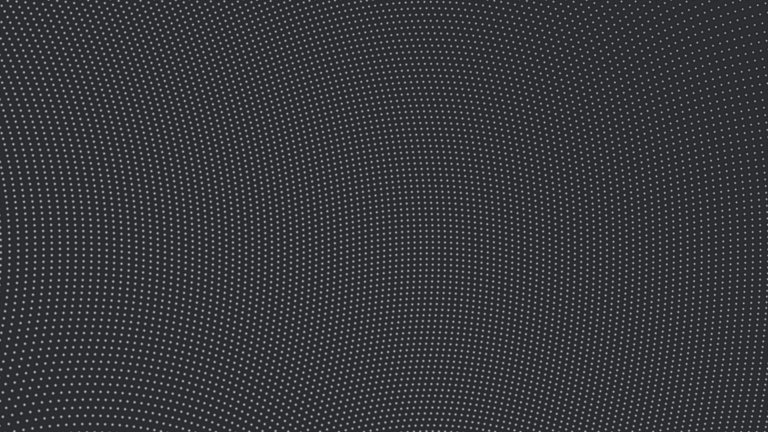
This pattern is drawn by a WebGL 1 fragment shader. Its source:

```glsl
precision highp float;

uniform vec2 u_resolution;

#define DENSITY vec2(71.0, 77.0)
#define FOCUS vec2(0.995, 0.42)
#define SPREAD 0.13
#define ROW_BEND 0.6
#define COLUMN_BEND 0.34
#define DOT_LARGE 0.0020
#define DOT_SMALL 0.0014
#define DOT_GLOW 0.84
#define HALO_DEPTH 0.11
#define HALO_WIDTH 1.75
#define BACKGROUND vec3(0.174, 0.181, 0.194)

// Bent grid, densest at the focus and opening outward
vec2 latticeAt(vec2 p) {
  vec2 d = p - FOCUS;
  vec2 q = d / (1.0 + SPREAD * dot(d, d));
  return DENSITY * vec2(q.x + COLUMN_BEND * q.y * q.y,
                        q.y + ROW_BEND * q.x * q.x);
}

// Distance to the closest dot, measured on the canvas so dots stay round
float nearestDot(vec2 p) {
  const float STEP = 0.002;
  vec2 cell = latticeAt(p);
  vec2 alongX = (latticeAt(p + vec2(STEP, 0.0)) - cell) / STEP;
  vec2 alongY = (latticeAt(p + vec2(0.0, STEP)) - cell) / STEP;
  float area = alongX.x * alongY.y - alongX.y * alongY.x;
  mat2 toCanvas = mat2(alongY.y, -alongX.y, -alongY.x, alongX.x) / area;

  vec2 offset = fract(cell) - 0.5;
  float nearest = 1.0;
  for (int j = -1; j <= 1; j++) {
    for (int i = -1; i <= 1; i++) {
      vec2 toDot = toCanvas * (offset - vec2(float(i), float(j)));
      nearest = min(nearest, length(toDot));
    }
  }
  return nearest;
}

void main() {
  vec2 p = gl_FragCoord.xy / u_resolution.y;
  float pixel = 1.0 / u_resolution.y;
  float aspect = u_resolution.x / u_resolution.y;

  // Dots shrink from the lower left to the upper right
  float fade = clamp(0.65 * p.x / aspect + 0.35 * p.y, 0.0, 1.0);
  float dotSize = mix(DOT_LARGE, DOT_SMALL, fade);

  // Soft dot widened by the pixel footprint, keeping its total light
  float dotArea = dotSize * dotSize;
  float softArea = dotArea + 0.2 * pixel * pixel;
  float falloff = -0.5 * pow(nearestDot(p), 2.0) / softArea;
  float glow = DOT_GLOW * dotArea / softArea * exp(falloff);
  float halo = HALO_DEPTH * exp(falloff / (HALO_WIDTH * HALO_WIDTH));

  gl_FragColor = vec4(BACKGROUND + glow - halo, 1.0);
}
```
